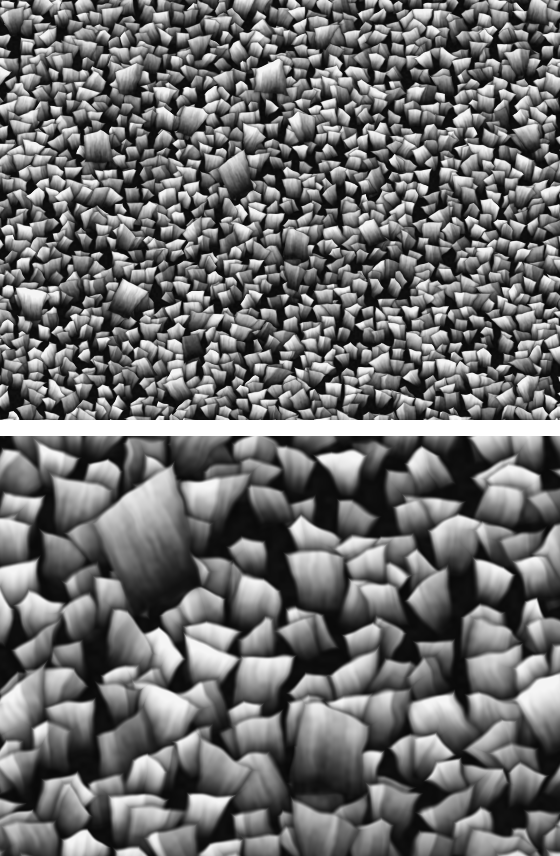
Top, the full canvas; bottom, a detail of the centre.
Write a WebGL 2 fragment shader that draws this texture.

```glsl
#version 300 es
precision highp float;
// A dense bed of small grey pyramidal crystals seen at a slant.
// Jittered cells each hold one faceted grain; rows are painted back to front,
// each grain bright at its upper rim, fading downward and shadowing its rear.
uniform vec2 u_resolution;
out vec4 fragColor;

// Lengths are fractions of the canvas height.
const vec2  SMALL_CELL   = vec2(0.037, 0.027);
const vec2  SMALL_SIZE   = vec2(0.026, 0.043);
const vec2  LARGE_CELL   = vec2(0.135, 0.125);
const vec2  LARGE_SIZE   = vec2(0.042, 0.066);
const float LARGE_CHANCE = 0.25;
const float JITTER       = 0.80;
const float TURN         = 1.00;   // range of rotation, radians
const float EDGE         = 0.0024; // half width of the soft outline
const float SHADOW_REACH = 0.0040;
const float SHADOW       = 0.50;
const float WARP         = 0.0045;
const float GAP_TONE     = 0.07;
const float FOOT_TONE    = 0.10;
const float FADE_DEPTH   = 1.25;   // in grain sizes
const float STREAKS      = 0.22;
const float CONTRAST     = 0.65;

vec4 hash4(vec3 p) {
  vec4 q = fract(p.xyzx * vec4(0.1031, 0.1030, 0.0973, 0.1099));
  q += dot(q, q.wzxy + 33.33);
  return fract((q.xxyz + q.yzzw) * q.zywx);
}

float noise(vec2 p) {
  vec2 i = floor(p), f = fract(p);
  f = f * f * (3.0 - 2.0 * f);
  float a = hash4(vec3(i, 7.0)).x;
  float b = hash4(vec3(i + vec2(1, 0), 7.0)).x;
  float c = hash4(vec3(i + vec2(0, 1), 7.0)).x;
  float d = hash4(vec3(i + vec2(1, 1), 7.0)).x;
  return mix(mix(a, b, f.x), mix(c, d, f.x), f.y);
}

// Paints the grain of one cell over the tone already there.
float paintGrain(float tone, vec2 uv, vec2 id, vec2 cell, vec2 sizes, float seed) {
  vec4 place = hash4(vec3(id, seed));
  vec4 form  = hash4(vec3(id, seed + 11.0));
  vec4 look  = hash4(vec3(id, seed + 23.0));
  float size = mix(sizes.x, sizes.y, place.z * place.z);
  vec2 center = (id + 0.5 + JITTER * (place.xy - 0.5)) * cell;
  float angle = (place.w - 0.5) * TURN;
  float c = cos(angle), s = sin(angle);
  vec2 p = mat2(c, -s, s, c) * (uv - center) / size;

  // Outline: roofed top, leaning tapered sides, flat foot.
  float ridge = (form.x - 0.5) * 0.7;
  float roof  = 0.8 * form.y * form.y;
  float lean  = (form.z - 0.5) * 0.5;
  float taper = mix(-0.15, 0.45, form.w);
  float top  = p.y - 0.5 + roof * abs(p.x - ridge) - (look.x - 0.5) * 0.6 * p.x;
  float side = abs(p.x - lean * p.y) - 0.53 - taper * p.y;
  float dist = max(max(top, side), -p.y - 0.85);
  if (dist * size > 5.0 * SHADOW_REACH) return tone;

  // Two facets meet at the ridge; both darken toward the foot.
  float facet = smoothstep(-0.07, 0.07, p.x - ridge - lean * (p.y - 0.5));
  float bright = mix(0.72, 1.18, look.y);
  float facing = mix(bright, bright * mix(0.60, 1.10, look.z), facet);
  float depth = clamp(-top / FADE_DEPTH, 0.0, 1.0);
  float light = facing * mix(1.0, FOOT_TONE, depth);
  light *= mix(0.72, 1.0, smoothstep(0.0, 0.16, -side));
  float streak = noise(vec2(p.x * size * 250.0, p.y * size * 45.0) + 40.0 * look.zw);
  light *= 1.0 + STREAKS * (streak - 0.5) * (0.5 + depth);

  tone *= 1.0 - SHADOW * exp(-max(dist, 0.0) * size / SHADOW_REACH);
  float cover = 1.0 - smoothstep(-EDGE, EDGE, dist * size);
  return mix(tone, light, cover);
}

void main() {
  vec2 uv = gl_FragCoord.xy / u_resolution.y;
  vec2 wobble = vec2(noise(uv * 75.0), noise(uv * 75.0 + 31.7)) - 0.5;
  vec2 q = uv + WARP * wobble;
  float tone = GAP_TONE;

  // Small grains, rear rows first; the order along a row alternates.
  vec2 home = floor(q / SMALL_CELL);
  for (int j = 3; j >= -3; j--) {
    float row = home.y + float(j);
    float order = mod(row, 2.0) * 2.0 - 1.0;
    for (int i = -2; i <= 2; i++) {
      vec2 id = vec2(home.x + order * float(i), row);
      tone = paintGrain(tone, q, id, SMALL_CELL, SMALL_SIZE, 3.0);
    }
  }

  // Sparse large grains rise above the bed.
  home = floor(q / LARGE_CELL);
  for (int j = 1; j >= -1; j--) {
    for (int i = -1; i <= 1; i++) {
      vec2 id = home + vec2(i, j);
      if (hash4(vec3(id + 80.0, 61.0)).x < LARGE_CHANCE)
        tone = paintGrain(tone, q, id, LARGE_CELL, LARGE_SIZE, 41.0);
    }
  }

  // Fine mottling and a gentle contrast curve.
  tone += 0.05 * (noise(uv * 190.0) - 0.5);
  tone = clamp(tone, 0.0, 1.0);
  tone = mix(tone, smoothstep(0.0, 1.0, tone), CONTRAST);
  fragColor = vec4(vec3(0.03 + 0.93 * tone), 1.0);
}
```
